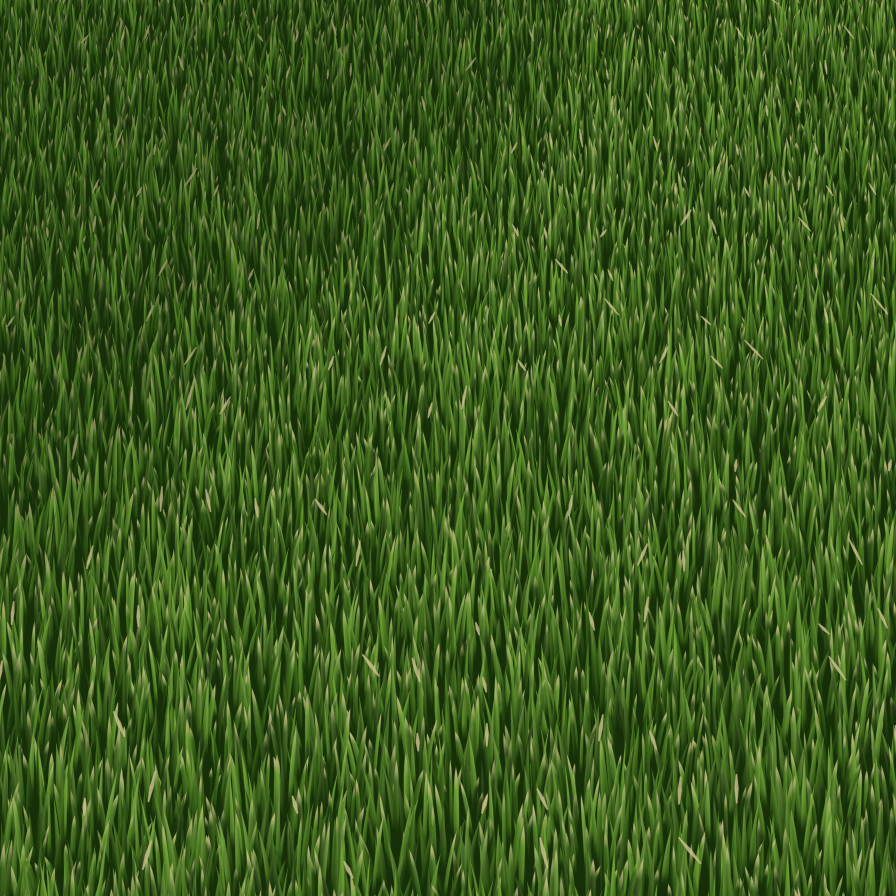
Give the GLSL for this texture, as a Shadertoy shader.

```glsl
// A dense lawn seen at a slant, with a soft shadow across the far left.
// Rows of slender blades are composited front to back, shrinking with distance;
// low parts sink into darkness, some tips are dry, and loose straws lie on top.

const float RECESSION = 0.5;     // loss of scale from bottom to top
const float ROW_STEP = 0.012;    // distance between rows at the bottom edge
const float CELL_WIDTH = 0.0155; // one blade per cell in each row
const float MAX_HEIGHT = 0.108;
const int ROWS = 11;

const vec3 SOIL_GREEN = vec3(0.085, 0.185, 0.030);
const vec3 LEAF_GREEN = vec3(0.235, 0.395, 0.100);
const vec3 SUN_GREEN = vec3(0.440, 0.630, 0.210);
const vec3 OLIVE_TINT = vec3(0.740, 1.000, 0.430);
const vec3 DRY_TIP = vec3(0.730, 0.720, 0.490);
const vec3 STRAW = vec3(0.790, 0.750, 0.550);

vec4 hash4(vec2 cell) {
    vec4 p = fract(cell.xyxy * vec4(0.1031, 0.1030, 0.0973, 0.1099));
    p += dot(p, p.wzxy + 33.33);
    return fract((p.xxyz + p.yzzw) * p.zywx);
}

// Ground distance for a screen height, and its inverse
float groundDepth(float y) { return -log(1.0 - RECESSION * y) / RECESSION; }
float screenHeight(float depth) { return (1.0 - exp(-RECESSION * depth)) / RECESSION; }
float scaleAt(float y) { return 1.0 - RECESSION * y; }

// Layered sines, about -1 to 1, for uneven growth
float clumps(vec2 p) {
    return 0.5 * sin(p.x * 31.0 + 2.0 * sin(p.y * 23.0))
         + 0.5 * sin(p.y * 37.0 + 2.3 * sin(p.x * 19.0 + 1.0));
}

// 1 in sunlight, 0 in the shadow at the upper left
float sunlight(vec2 uv) {
    float border = uv.y - 0.33 + 0.035 * sin(uv.y * 17.0);
    return smoothstep(-0.12, 0.13, uv.x - border);
}

vec3 grassColor(float light) {
    vec3 low = mix(SOIL_GREEN, LEAF_GREEN, clamp(light * 2.0, 0.0, 1.0));
    return mix(low, SUN_GREEN, clamp(light * 2.0 - 1.0, 0.0, 1.0));
}

// Colour and coverage of one blade; p is measured from the middle of its cell
vec4 blade(vec2 p, vec2 id, float soft, float sun, float growth) {
    vec4 shape = hash4(id);
    vec4 look = hash4(id + 71.7);
    p.x -= (shape.x - 0.5) * 0.8 * CELL_WIDTH;
    p.y -= (shape.y - 0.5) * ROW_STEP;
    float height = MAX_HEIGHT * mix(0.42, 0.98, shape.z) * (0.95 + 0.05 * growth);
    float t = p.y / height;
    if (t < 0.0 || t > 1.05) return vec4(0.0);

    // Curved spine and tapered outline; dry tips are blunt, bases fade in
    float lean = (shape.w * 2.0 - 1.0) * 0.0145;
    float across = p.x - lean * t * (0.4 + 0.6 * t);
    float dry = step(0.56, look.y);
    float taper = 1.0 - pow(min(t, 1.0), mix(2.2, 7.0, dry));
    float halfWidth = mix(0.0023, 0.0042, look.z) * mix(1.0, 0.8, dry) * taper;
    float cover = 1.0 - smoothstep(-soft, soft, abs(across) - halfWidth);
    cover *= smoothstep(0.05, 0.35, t) * (1.0 - smoothstep(0.97, 1.04, t));

    // Light rises with height and differs on the two sides of the midrib
    float light = 0.17 + 0.78 * p.y / MAX_HEIGHT + 0.66 * (look.x - 0.5);
    light += 0.10 * clamp(across / 0.0015, -1.0, 1.0) * sign(look.w - 0.5);
    light += 0.05 * growth - 0.15 * (1.0 - sun);
    vec3 color = grassColor(light);
    float olive = smoothstep(0.35, 0.8, fract(look.z * 7.0 + look.w));
    color = mix(color, color.g * OLIVE_TINT, 0.75 * olive * smoothstep(0.3, 0.7, t));
    float tip = dry * smoothstep(0.70, 0.93, t) * mix(0.5, 1.0, look.w);
    color = mix(color, DRY_TIP * mix(0.78, 1.0, sun), tip);
    return vec4(color, cover);
}

// Coverage of a sparse layer of short straws, one at most per cell
float straws(vec2 p, float soft) {
    float size = 0.075;
    vec2 id = floor(p / size);
    vec4 h = hash4(id + 213.3);
    vec2 q = p - (id + 0.5 + (h.xy - 0.5) * 0.4) * size;
    float angle = (h.z * 2.0 - 1.0) * (0.2 + 0.7 * h.x);
    vec2 along = vec2(sin(angle), cos(angle));
    float reach = mix(0.008, 0.018, h.y);
    float place = clamp(dot(q, along), -reach, reach);
    float thick = 0.0025 * (1.0 - 0.6 * abs(place) / reach);
    float d = length(q - along * place) - thick;
    return step(0.62, h.w) * (1.0 - smoothstep(-soft, soft, d));
}

void mainImage(out vec4 fragColor, in vec2 fragCoord) {
    vec2 uv = fragCoord / iResolution.y;
    float pixel = 0.8 / iResolution.y;
    float depth = groundDepth(uv.y);
    float sun = sunlight(uv);

    // Loose straws lie in front of everything
    vec2 ground = vec2((uv.x - 0.5) / scaleAt(uv.y), depth);
    float open = 1.0 - 0.85 * straws(ground, pixel / scaleAt(uv.y));
    vec3 color = STRAW * mix(0.8, 1.0, sun) * (1.0 - open);

    // Blades, nearest row first, until the pixel is covered
    float lastRow = floor(depth / ROW_STEP) + 1.0;
    for (int i = ROWS; i >= 0; i--) {
        float row = lastRow - float(i);
        float baseY = screenHeight(row * ROW_STEP);
        float scale = scaleAt(baseY);
        vec2 p = vec2(uv.x - 0.5, uv.y - baseY) / scale;
        p.x += hash4(vec2(row, 5.0)).x * CELL_WIDTH;
        float cell = floor(p.x / CELL_WIDTH);
        float growth = clumps(vec2(p.x, row * ROW_STEP));
        for (float side = -1.0; side <= 1.0; side++) {
            float column = cell + side;
            vec2 local = vec2(p.x - (column + 0.5) * CELL_WIDTH, p.y);
            vec4 layer = blade(local, vec2(column, row), pixel / scale, sun, growth);
            color += open * layer.a * layer.rgb;
            open *= 1.0 - layer.a;
        }
        if (open < 0.02) break;
    }
    fragColor = vec4(color + open * SOIL_GREEN, 1.0);
}
```
